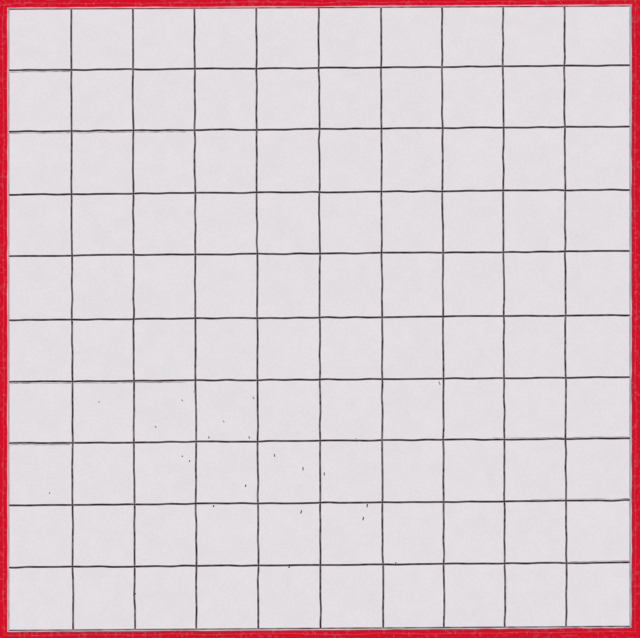
Reproduce this pattern procedurally as a WebGL 2 fragment shader.

```glsl
#version 300 es
precision highp float;

#define CELLS 10.0
#define PITCH vec2(0.09635, 0.09738)
#define START vec2(0.01628, 0.00903)
#define TILT vec2(0.0033, -0.0079)
#define LINE_HALF 0.00125
#define UNIT 0.0013
#define SPECKS 24
#define PAPER vec3(0.893, 0.873, 0.885)
#define INK vec3(0.15, 0.11, 0.13)
#define RED vec3(0.82, 0.07, 0.15)
#define PALE_RED vec3(0.80, 0.25, 0.31)

uniform vec2 u_resolution;
out vec4 fragColor;

float hash(vec2 p) {
  vec3 q = fract(vec3(p.xyx) * 0.1031);
  q += dot(q, q.yzx + 33.33);
  return fract((q.x + q.y) * q.z);
}

float noise(vec2 p) {
  vec2 i = floor(p), f = fract(p);
  f = f * f * (3.0 - 2.0 * f);
  return mix(mix(hash(i), hash(i + vec2(1, 0)), f.x),
             mix(hash(i + vec2(0, 1)), hash(i + vec2(1, 1)), f.x), f.y);
}

// Soft stroke coverage at distance d from its centre
float stroke(float d, float halfWidth, float px) {
  return 1.0 - smoothstep(halfWidth - px, halfWidth + px, abs(d));
}

// Slight unevenness of the hand-ruled spacing
vec2 spacingError(vec2 k) {
  float columns = 2.0 * exp(-0.5 * pow(abs(k.x - 5.9), 2.0));
  float rows = 1.6 * exp(-0.8 * pow(abs(k.y - 5.4), 2.0))
             - 1.2 * step(k.y, 4.5) * (1.0 - mod(k.y, 2.0));
  return UNIT * vec2(columns, rows);
}

// Repeated pen pass just below some rows, at the left and right ends
float doubledStroke(float row, float x, float d, float px) {
  float leftEnd = 0.29 * float(mod(row, 4.0) == 2.0)
                + 0.11 * float(mod(row, 6.0) == 1.0);
  float rightStart = row > 6.5 ? 0.77 + 0.06 * (row - 7.0) : 2.0;
  float left = stroke(d - 0.0026, 0.0006, px) * step(x, leftEnd);
  float right = stroke(d + 0.0022, 0.0005, px) * step(rightStart, x);
  return 0.5 * max(left, right) * (0.4 + 0.6 * noise(vec2(x * 160.0, row * 9.0)));
}

// Small stray ink ticks gathered in the lower half
float specks(vec2 p, float px) {
  float cover = 0.0;
  for (int i = 0; i < SPECKS; i++) {
    float n = float(i);
    vec2 h = vec2(hash(vec2(n, 3.7)), hash(vec2(n, 19.1)));
    vec2 centre = vec2(0.40, 0.74) + (h - 0.5) * vec2(0.85, 0.5)
                * (0.3 + 0.7 * hash(vec2(n, 41.3)));
    vec2 dir = normalize(vec2(0.5 - h.y, 0.3 + h.x));
    vec2 q = p - centre;
    q -= dir * clamp(dot(q, dir), -0.0022 * h.x, 0.0022 * h.x);
    cover = max(cover, stroke(length(q), 0.0007, px) * (0.4 + 0.5 * h.y));
  }
  return cover;
}

void main() {
  vec2 p = gl_FragCoord.xy / u_resolution;
  p.y = 1.0 - p.y; // rows are counted from the top
  float px = 1.0 / min(u_resolution.x, u_resolution.y);
  vec2 mid = p - 0.5;

  // Paper with faint mottling
  float fine = noise(p * 420.0);
  vec3 colour = PAPER + 0.018 * (fine - 0.5) + 0.012 * (noise(p * 60.0) - 0.5);

  // Inner edge of the frame, positive on the paper
  float sides = min(p.x - 0.0137, 0.9845 - p.x);
  float top = p.y - (0.0118 - 0.0052 * mid.x);
  float bottom = 0.985 - 0.0065 * mid.x - p.y;
  float inside = min(sides, min(top, bottom));

  // Nearest column and row line, tilted and a little shaky
  vec2 g = p - START - TILT * mid.yx;
  vec2 k = clamp(round(g / PITCH), 1.0, CELLS - 1.0);
  vec2 shake = vec2(noise(vec2(p.y * 45.0, k.x * 7.0)),
                    noise(vec2(p.x * 45.0, k.y * 7.0 + 90.0))) - 0.5;
  vec2 d = g - k * PITCH - spacingError(k) - shake * UNIT;

  // Columns are grainier than rows
  float wearX = 0.62 + 0.32 * noise(vec2(p.y * 190.0, k.x * 5.0 + p.x * 300.0));
  float wearY = 0.78 + 0.18 * noise(vec2(p.x * 130.0, k.y * 5.0));
  float ink = max(stroke(d.x, LINE_HALF, px) * wearX,
                  stroke(d.y, LINE_HALF, px) * wearY);
  ink = max(ink, doubledStroke(k.y, p.x, d.y, px));
  ink = max(ink, specks(p, px));
  ink *= smoothstep(-px, px, inside);

  // Outline, fainter at the sides
  float outlineWear = 0.45 + 0.35 * step(min(top, bottom), sides);
  outlineWear *= 0.65 + 0.35 * noise(p * 110.0);
  ink = max(ink, stroke(inside, 0.001, px) * outlineWear);

  // Red marker frame with pale streaks
  float edge = -inside - 0.0022 - 0.0012 * (noise(p * 50.0) - 0.5);
  float streakAt = 0.0045 + 0.003 * noise(p * 22.0);
  float pale = 0.75 * stroke(edge - streakAt, 0.0008, px)
             + 0.6 * smoothstep(0.5, 0.95, noise(p * 260.0))
             + 0.5 * (1.0 - smoothstep(0.0, 0.003, edge));
  vec3 marker = mix(RED, PALE_RED, clamp(pale, 0.0, 1.0));
  colour = mix(colour, marker, smoothstep(-px, px, edge));

  colour = mix(colour, INK, ink);
  fragColor = vec4(colour, 1.0);
}
```
